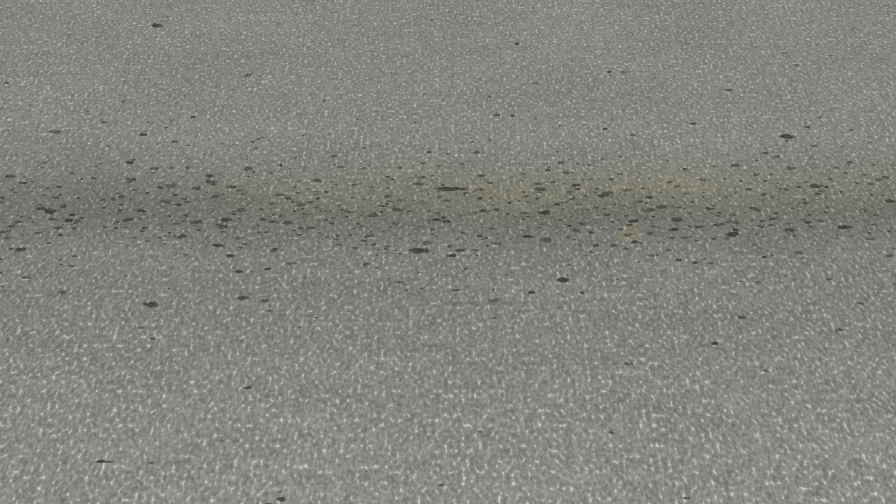
A Shadertoy shader for this texture:

```glsl
// Weathered grey asphalt with a stained, pitted band across the middle.

const vec3 STONE = vec3(1.0, 1.005, 0.975);
const vec3 EARTH = vec3(0.055, 0.035, -0.015);
const vec3 PIT_COLOR = vec3(0.21, 0.215, 0.20);

// Larger isolated pits: centre xy, radii zw, in canvas heights.
const vec4 LARGE_PITS[11] = vec4[](
    vec4(0.310, 0.949, 0.011, 0.0045), vec4(1.560, 0.729, 0.019, 0.0040),
    vec4(0.891, 0.625, 0.030, 0.0040), vec4(0.836, 0.502, 0.023, 0.0055),
    vec4(0.301, 0.396, 0.018, 0.0060), vec4(0.206, 0.084, 0.021, 0.0042),
    vec4(0.556, 0.009, 0.011, 0.0050), vec4(1.116, 0.445, 0.011, 0.0065),
    vec4(0.102, 0.581, 0.015, 0.0050), vec4(1.417, 0.319, 0.008, 0.0045),
    vec4(1.458, 0.535, 0.015, 0.0050));

uint mixBits(uint n) {
    n = (n ^ 61u) ^ (n >> 16);
    n *= 9u;
    n ^= n >> 4;
    n *= 668265261u;
    return n ^ (n >> 15);
}

// Two random values in 0..1 for a lattice cell.
vec2 hash2(vec2 cell, uint seed) {
    uvec2 c = uvec2(ivec2(cell));
    uint h = mixBits(c.x + mixBits(c.y + mixBits(seed)));
    return vec2(h & 65535u, h >> 16) / 65535.0;
}

float cornerSlope(vec2 cell, vec2 offset, uint seed) {
    float angle = 6.2832 * hash2(cell, seed).x;
    return dot(vec2(cos(angle), sin(angle)), offset);
}

float gradientNoise(vec2 p, uint seed) {
    vec2 cell = floor(p), f = p - cell;
    vec2 w = f * f * f * (f * (f * 6.0 - 15.0) + 10.0);
    vec2 e = vec2(1.0, 0.0);
    float low = mix(cornerSlope(cell, f, seed),
                    cornerSlope(cell + e.xy, f - e.xy, seed), w.x);
    float high = mix(cornerSlope(cell + e.yx, f - e.yx, seed),
                     cornerSlope(cell + e.xx, f - e.xx, seed), w.x);
    return mix(low, high, w.y);
}

float bell(float x, float centre, float width) {
    float d = (x - centre) / width;
    return exp(-d * d);
}

float ellipse(vec2 d, vec2 radii, float wobble) {
    return 1.0 - smoothstep(0.65, 1.2, length(d / radii) + wobble);
}

// Random flat pits on a jittered grid, densest inside the band.
float scatteredPits(vec2 p, vec2 spacing, float amount, float wobble, uint seed) {
    vec2 home = floor(p / spacing);
    float cover = 0.0;
    for (int j = -1; j <= 1; j++) {
        for (int i = -1; i <= 1; i++) {
            vec2 cell = home + vec2(i, j);
            vec2 centre = (cell + hash2(cell, seed)) * spacing;
            vec2 trait = hash2(cell, seed + 1u);
            float density = amount * (bell(centre.y, 0.575, 0.075)
                          + 0.25 * bell(centre.y, 0.62, 0.14) + 0.012);
            vec2 radii = spacing * mix(vec2(0.14, 0.13), vec2(0.42, 0.27), trait.y * trait.y);
            float present = step(trait.x, density);
            float depth = mix(0.5, 0.95, hash2(cell, seed + 2u).x);
            cover = max(cover, present * depth * ellipse(p - centre, radii, wobble));
        }
    }
    return cover;
}

float largePits(vec2 p, float wobble) {
    float cover = 0.0;
    for (int i = 0; i < LARGE_PITS.length(); i++) {
        vec4 pit = LARGE_PITS[i];
        cover = max(cover, ellipse(p - pit.xy, pit.zw, wobble));
    }
    return cover;
}

void mainImage(out vec4 fragColor, in vec2 fragCoord) {
    vec2 p = fragCoord / iResolution.y;

    // Ground coordinates make the gravel finer towards the top.
    float nearness = 2.6 - p.y;
    vec2 ground = vec2((p.x - 0.889) * 290.0, 600.0) / nearness;

    // Broad light, the dark band and soft horizontal mottling.
    float mottle = gradientNoise(p * vec2(4.0, 13.0), 3u)
                 + 0.6 * gradientNoise(p * vec2(17.0, 34.0), 4u);
    float bandY = p.y + 0.02 * gradientNoise(vec2(p.x * 3.0, 0.5), 5u);
    float band = bell(bandY, 0.585, 0.085);
    float tone = 0.532 + 0.025 * bell(p.y, 0.0, 0.22)
               - 0.015 * bell(p.y, 0.40, 0.12) - 0.065 * band + 0.022 * mottle;

    // Gravel grain with scattered bright chips and dark gaps.
    float grain = gradientNoise(ground, 11u);
    float fine = gradientNoise(ground * 1.7 + 9.3, 12u);
    float clumps = gradientNoise(ground * 0.38, 13u);
    float chips = smoothstep(0.22, 0.60, grain + 0.35 * fine);
    float contrast = mix(1.0, 0.8, band) * mix(1.15, 0.85, p.y);
    tone += contrast * (0.11 * grain + 0.075 * fine + 0.05 * clumps
                      + 0.12 * chips - 0.012);

    // Brown dust along the upper half of the band, plus one pale patch.
    float dust = bell(bandY, 0.632, 0.042) * smoothstep(0.25, 0.85, p.x)
               * (0.65 + 0.35 * bell(p.x, 1.05, 0.35) + 0.4 * mottle);
    float patchMask = ellipse(p - vec2(1.25, 0.537), vec2(0.025, 0.02), 0.6 * clumps);
    vec3 color = tone * STONE + EARTH * (0.55 * dust + patchMask)
               + vec3(-0.008, -0.004, -0.018) * band;

    // Pits of two sizes and the larger isolated ones.
    float wobble = 0.7 * clumps + 0.35 * grain;
    float pits = scatteredPits(p, vec2(0.030, 0.015), 0.32, wobble, 21u);
    pits = max(pits, 0.8 * scatteredPits(p, vec2(0.018, 0.010), 0.30, wobble, 31u));
    pits = max(pits, 0.9 * largePits(p, wobble));
    color = mix(color, PIT_COLOR + 0.08 * fine, 0.85 * pits);

    fragColor = vec4(clamp(color, 0.0, 1.0), 1.0);
}
```
